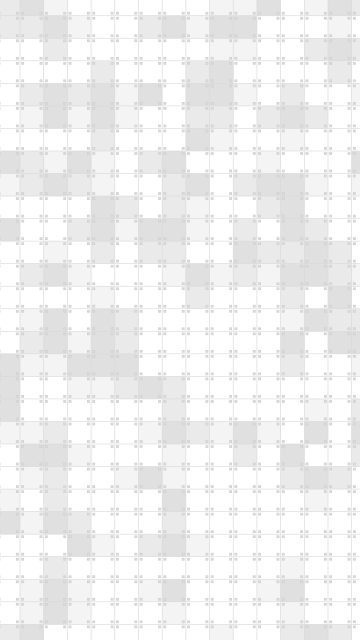
Reproduce this pattern procedurally as a Shadertoy shader.

```glsl
// Pale checked grid with scattered grey cells and four small squares at each crossing.

const vec2  CELL         = vec2(0.03702, 0.03522); // cell size, in canvas heights
const vec2  GRID_PHASE   = vec2(0.844, 0.695);     // first crossing, in cells
const float LINE_HALF    = 0.014;                  // half line width, in cells
const float MARK_OFFSET  = 0.112;                  // crossing to mark centre, in cells
const float MARK_HALF    = 0.060;                  // half mark width, in cells
const float MARK_BORDER  = 0.020;                  // mark outline width, in cells
const float DARK_CHANCE  = 0.145;
const float MID_CHANCE   = 0.32;                   // beside a dark cell
const float LIGHT_CHANCE = 0.36;                   // beside a dark cell
const float WHITE = 1.0, LIGHT = 0.957, MID = 0.918, DARK = 0.878;
const float LINE_TONE = 0.85, MARK_TONE = 0.86, MARK_EDGE_TONE = 0.80;

// Integer hash of a cell, 0 to 1
float hash(ivec2 cell, uint seed) {
    uvec2 q = uvec2(cell + 1024);
    uint h = q.x * 73856093u ^ q.y * 19349663u ^ seed * 83492791u;
    h = (h ^ (h >> 16)) * 0x7feb352du;
    h = (h ^ (h >> 15)) * 0x846ca68bu;
    h ^= h >> 16;
    return float(h & 0xffffu) / 65536.0;
}

bool isDark(ivec2 cell) {
    return hash(cell, 1u) < DARK_CHANCE;
}

// Dark cells are scattered; some of their direct neighbours get paler greys
float cellTone(ivec2 cell) {
    if (isDark(cell)) return DARK;
    bool besideDark = isDark(cell + ivec2(1, 0)) || isDark(cell - ivec2(1, 0))
                   || isDark(cell + ivec2(0, 1)) || isDark(cell - ivec2(0, 1));
    if (!besideDark) return WHITE;
    float pick = hash(cell, 2u);
    if (pick < MID_CHANCE) return MID;
    return pick < MID_CHANCE + LIGHT_CHANCE ? LIGHT : WHITE;
}

// Share of a pixel covered by a band of the given half width, per axis
vec2 bandCoverage(vec2 d, float halfWidth, vec2 pixel) {
    vec2 h = vec2(halfWidth);
    return (clamp(d + 0.5 * pixel, -h, h) - clamp(d - 0.5 * pixel, -h, h)) / pixel;
}

void mainImage(out vec4 fragColor, in vec2 fragCoord) {
    vec2 grid = fragCoord / iResolution.y / CELL - GRID_PHASE;
    vec2 pixel = 1.0 / (iResolution.y * CELL);

    // Cell fills, blended across the pixel that straddles a border
    vec2 crossing = floor(grid + 0.5);
    vec2 fromLine = grid - crossing;
    vec2 side = clamp(fromLine / pixel + 0.5, 0.0, 1.0);
    ivec2 c = ivec2(crossing);
    float below = mix(cellTone(c - 1), cellTone(c - ivec2(0, 1)), side.x);
    float above = mix(cellTone(c - ivec2(1, 0)), cellTone(c), side.x);
    float tone = mix(below, above, side.y);

    // Grid lines
    vec2 line = bandCoverage(fromLine, LINE_HALF, pixel);
    tone = mix(tone, min(tone, LINE_TONE), max(line.x, line.y));

    // Outlined marks, mirrored around each crossing
    vec2 fromMark = abs(fromLine) - MARK_OFFSET;
    vec2 outer = bandCoverage(fromMark, MARK_HALF, pixel);
    vec2 inner = bandCoverage(fromMark, MARK_HALF - MARK_BORDER, pixel);
    float outerArea = outer.x * outer.y;
    float innerArea = inner.x * inner.y;
    tone = tone * (1.0 - outerArea) + MARK_EDGE_TONE * (outerArea - innerArea)
         + MARK_TONE * innerArea;

    fragColor = vec4(vec3(tone), 1.0);
}
```
